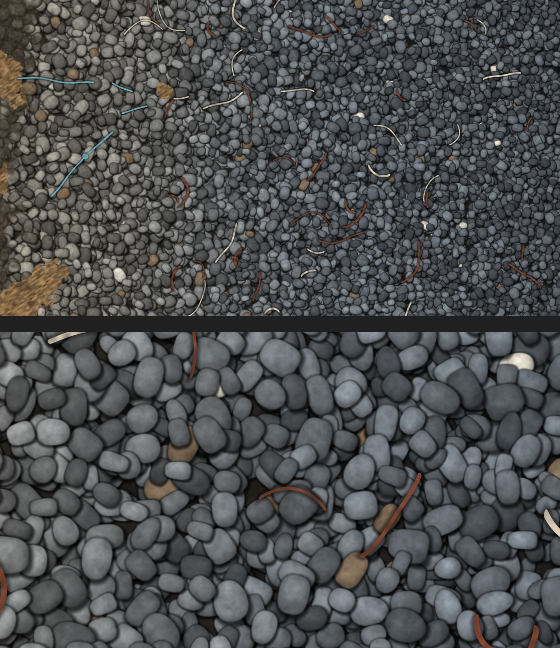
Top: the whole. Bottom: its middle third, enlarged.
Write a WebGL 1 fragment shader that draws this texture.

```glsl
precision highp float;
// A shingle beach seen from above: layers of rounded pebbles on jittered grids,
// shrinking and cooling to the right through a conformal warp, then strewn with
// driftwood twigs, dry tan clumps and a few lengths of pale blue rope.

uniform vec2 u_resolution;

vec2 hash2(vec2 p) {
  vec3 q = fract(p.xyx * vec3(0.1031, 0.1030, 0.0973));
  q += dot(q, q.yzx + 33.33);
  return fract((q.xx + q.yz) * q.zy);
}

float noise(vec2 p) {
  vec2 i = floor(p), f = fract(p);
  f = f * f * (3.0 - 2.0 * f);
  float low = mix(hash2(i).x, hash2(i + vec2(1.0, 0.0)).x, f.x);
  float high = mix(hash2(i + vec2(0.0, 1.0)).x, hash2(i + 1.0).x, f.x);
  return mix(low, high, f.y);
}

float fbm(vec2 p) {
  return 0.5 * noise(p) + 0.3 * noise(p * 2.1 + 7.0) + 0.2 * noise(p * 4.3 + 19.0);
}

vec2 rotate(vec2 p, float angle) {
  float c = cos(angle), s = sin(angle);
  return vec2(c * p.x + s * p.y, c * p.y - s * p.x);
}

float segment(vec2 p, vec2 a, vec2 b) {
  vec2 ab = b - a;
  return length(p - a - ab * clamp(dot(p - a, ab) / dot(ab, ab), 0.0, 1.0));
}

// Paints one pebble and its contact shadow over the colour below.
void paintPebble(inout vec3 col, vec2 offset, vec2 id, float across, float grain, float pixel, float dim) {
  vec2 look = hash2(id + 11.3), form = hash2(id + 37.7), rare = hash2(id + 71.1);
  float size = 0.37 + 0.25 * form.x * form.x;
  vec2 radius = size * vec2(1.14, mix(0.68, 1.0, form.y));
  vec2 q = rotate(offset, 6.2832 * look.x) / radius;
  q.y *= 1.0 + 0.28 * (rare.y - 0.5) * q.x;
  float power = mix(2.0, 3.2, rare.y);
  vec2 a = pow(abs(q) + 0.0001, vec2(power));
  float d = pow(a.x + a.y, 1.0 / power);

  float facing = dot(offset / size, vec2(-0.45, 0.8));
  col *= mix(0.33, 1.0, smoothstep(0.98, 1.27, d + 0.1 * facing));

  float tone = mix(0.31, 0.61, look.y) * mix(1.1, 0.80, across) * dim;
  vec3 tint = mix(vec3(1.04, 1.0, 0.92), vec3(0.94, 1.0, 1.06), smoothstep(0.0, 0.65, across));
  vec3 stone = tone * tint;
  stone = mix(stone, vec3(0.53, 0.43, 0.32), step(rare.x, 0.035 * (1.0 - across)) * 0.8);
  stone = mix(stone, vec3(0.86, 0.84, 0.78), step(0.996, rare.x));
  float dome = sqrt(max(1.0 - d * d, 0.0));
  stone *= (0.63 + 0.37 * dome + 0.13 * facing) * (0.78 + 0.44 * grain);
  float edge = pixel / radius.y;
  col = mix(col, stone, 1.0 - smoothstep(1.0 - edge, 1.0 + edge, d));
}

// Adds a twig: a bent thin stroke, reddish bark or bleached wood.
void paintTwig(inout vec3 col, vec2 p, float index, float aspect, float pixel) {
  vec2 place = hash2(vec2(index, 3.7)), form = hash2(vec2(index, 18.1));
  vec2 kind = hash2(vec2(index, 42.9));
  vec2 q = rotate(p - vec2(aspect * (0.22 + 0.78 * place.x), place.y), 6.2832 * form.x);
  float reach = mix(0.02, 0.075, form.y * form.y);
  float bend = (kind.x - 0.5) * 1.2 / reach;
  float slope = 2.0 * bend * q.x + 0.2 * cos(q.x * 50.0 + index);
  float y = q.y - bend * q.x * q.x - 0.004 * sin(q.x * 50.0 + index);
  float d = length(vec2(max(abs(q.x) - reach, 0.0), y / sqrt(1.0 + slope * slope)));
  float width = mix(0.0016, 0.0034, kind.x);
  vec3 wood = mix(vec3(0.43, 0.24, 0.17), vec3(0.76, 0.71, 0.64), step(0.6, kind.y));
  col *= mix(0.55, 1.0, smoothstep(width, width + 0.006, d));
  wood *= 0.75 + 0.5 * noise(p * 130.0);
  col = mix(col, wood, 1.0 - smoothstep(width - 0.5 * pixel, width + 0.5 * pixel, d));
}

void main() {
  float pixel = 1.0 / u_resolution.y;
  float aspect = u_resolution.x * pixel;
  vec2 p = gl_FragCoord.xy * pixel;
  float across = p.x / aspect;
  float grain = fbm(p * 95.0);

  // Bed and pebbles; squaring the complex coordinate varies the size.
  vec2 z = p - 0.5 * vec2(aspect, 1.0);
  vec2 warped = z + 0.12 * vec2(z.x * z.x - z.y * z.y, 2.0 * z.x * z.y);
  vec3 col = mix(vec3(0.16, 0.14, 0.11), vec3(0.09, 0.09, 0.10), across) * (0.6 + 0.8 * grain);
  for (int layer = 0; layer < 4; layer++) {
    float k = float(layer);
    float density = 35.0 - 1.3 * k;
    vec2 g = rotate(warped, 0.4 + 0.9 * k) * density + 60.0 + 17.3 * k;
    for (int j = -1; j <= 1; j++) {
      for (int i = -1; i <= 1; i++) {
        vec2 cell = floor(g) + vec2(float(i), float(j));
        vec2 id = cell + 131.0 * k;
        vec2 offset = g - cell - 0.5 - 0.7 * (hash2(id) - 0.5);
        offset = rotate(offset, -0.4 - 0.9 * k);
        if (hash2(id + 5.9).x < 0.86)
          paintPebble(col, offset, id, across, grain, pixel * density, 0.88 + 0.04 * k);
      }
    }
  }

  // Damp soil along the left edge and fibrous tan clumps.
  float ragged = fbm(p * 24.0) - 0.5;
  float soil = 1.0 - smoothstep(0.0, 0.07, p.x + 0.16 * ragged - 0.07 * smoothstep(0.5, 0.9, p.y));
  col = mix(col, vec3(0.22, 0.19, 0.15) * (0.5 + grain), 0.75 * soil);
  float clump = length((p - vec2(0.0, 0.74)) / vec2(0.075, 0.075));
  clump = min(clump, length((p - vec2(0.0, 0.43)) / vec2(0.03, 0.055)));
  clump = min(clump, length(rotate(p - vec2(0.07, 0.06), 0.65) / vec2(0.15, 0.06)));
  clump = min(clump, length((p - vec2(0.53, 0.71)) / vec2(0.035, 0.03)));
  float fibre = noise(rotate(p, 0.6) * vec2(70.0, 190.0));
  vec3 straw = vec3(0.51, 0.40, 0.27) * (0.45 + 0.6 * fibre + 0.5 * grain);
  col = mix(col, straw, 1.0 - smoothstep(0.9, 1.05, clump + 1.3 * ragged));

  for (int n = 0; n < 46; n++) paintTwig(col, p, float(n) + 1.0, aspect, pixel);

  // Three lengths of rope with a knot.
  vec2 r = p + 0.004 * vec2(sin(p.y * 45.0), sin(p.x * 38.0));
  float rope = min(segment(r, vec2(0.06, 0.755), vec2(0.30, 0.735)), segment(r, vec2(0.36, 0.74), vec2(0.42, 0.71)));
  rope = min(rope, segment(r, vec2(0.16, 0.38), vec2(0.27, 0.505)));
  rope = min(rope, segment(r, vec2(0.27, 0.505), vec2(0.36, 0.585)));
  rope = min(rope, segment(r, vec2(0.385, 0.645), vec2(0.46, 0.66)));
  rope = min(rope, length(p - vec2(0.27, 0.505)) - 0.007);
  col *= mix(0.55, 1.0, smoothstep(0.002, 0.009, rope));
  vec3 cyan = vec3(0.42, 0.64, 0.69) * (0.75 + 0.5 * grain);
  col = mix(col, cyan, 1.0 - smoothstep(0.0025 - 0.5 * pixel, 0.0025 + 0.5 * pixel, rope));

  gl_FragColor = vec4(col, 1.0);
}
```
